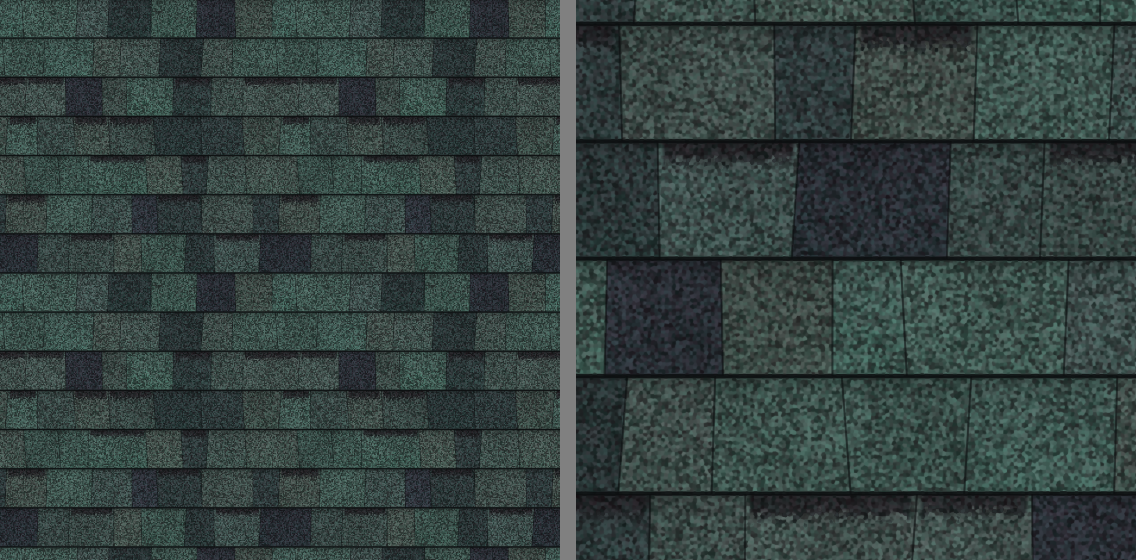
Left, the full canvas; right, a detail of the centre.
This texture is drawn by a WebGL 2 fragment shader. Its source:

```glsl
#version 300 es
precision highp float;
// Overlapping courses of granulated asphalt roof shingles in slate green.
uniform vec2 u_resolution;
out vec4 fragColor;

const vec2 TILE = vec2(0.488, 0.4893);   // size of one repeat on the canvas
const float COURSES = 7.0;               // rows per repeat
const float TABS = 7.0;                  // shingles per row of a repeat
const float GRAINS = 230.0;              // granules along a repeat

const vec3 SLATE = vec3(0.222, 0.280, 0.273);
const vec3 MOSS = vec3(0.250, 0.296, 0.278);
const vec3 TEAL = vec3(0.225, 0.312, 0.290);
const vec3 DEEP = vec3(0.160, 0.200, 0.208);
const vec3 NAVY = vec3(0.165, 0.178, 0.208);
const vec3 CHARCOAL = vec3(0.135, 0.130, 0.145);
const vec3 GAP = vec3(0.045, 0.055, 0.060);

vec3 hash3(vec2 p) {
    vec3 q = fract(p.xyx * vec3(0.1031, 0.1030, 0.0973));
    q += dot(q, q.yxz + 33.33);
    return fract((q.xxy + q.yzz) * q.zyx);
}

// Soft cellular noise: x is granule brightness, y is granule tint.
vec2 granules(vec2 p, float period) {
    vec2 cell = floor(p), sum = vec2(0.0);
    float total = 0.0;
    for (int j = -1; j <= 1; j++) {
        for (int i = -1; i <= 1; i++) {
            vec2 id = cell + vec2(i, j);
            vec3 h = hash3(mod(id, period) + 3.0);
            vec2 d = id + 0.2 + 0.6 * h.xy - p;
            float w = exp(-6.0 * dot(d, d));
            sum += w * vec2(h.z, fract(h.x * 7.0 + h.z * 5.0));
            total += w;
        }
    }
    return sum / total;
}

// Slightly tilted joint on the left of tab k.
float jointAt(float k, float row, float v) {
    vec3 h = hash3(vec2(mod(k, TABS) + 11.0, row + 5.0));
    return k + 0.56 * (h.x - 0.5) + 0.16 * (h.y - 0.5) * (v - 0.5);
}

// Returns the tab index and the distances to its left and right joints.
vec3 findTab(float x, float row, float v) {
    float k = floor(x) - 1.0;
    for (int i = 0; i < 2; i++) {
        if (x > jointAt(k + 1.0, row, v)) k += 1.0;
    }
    return vec3(k, x - jointAt(k, row, v), jointAt(k + 1.0, row, v) - x);
}

vec3 blendColour(vec3 h) {
    vec3 c = mix(SLATE, MOSS, h.y);
    c = mix(c, TEAL, 0.8 * step(0.72, h.x));
    c = mix(c, DEEP, 0.85 * step(h.x, 0.34));
    c = mix(c, NAVY, 0.9 * step(h.x, 0.14));
    return c * (0.92 + 0.14 * h.z);
}

float stroke(float d, float halfWidth, float aa) {
    return 1.0 - smoothstep(halfWidth - aa, halfWidth + aa, d);
}

void main() {
    vec2 uv = gl_FragCoord.xy / u_resolution;
    float aa = 0.7 / min(u_resolution.x, u_resolution.y);
    vec2 tile = vec2(uv.x, 1.002 - uv.y) / TILE;

    // Course and tab
    float course = floor(tile.y * COURSES);
    float v = fract(tile.y * COURSES);       // 0 at the top of a course
    float row = mod(course, COURSES);
    float shift = hash3(vec2(row, 41.0)).x;
    vec3 tab = findTab(tile.x * TABS + shift, row, v);
    vec2 id = vec2(mod(tab.x, TABS), row);
    vec3 look = hash3(id + vec2(23.0, 67.0));
    vec3 wear = hash3(id + vec2(71.0, 19.0));
    vec2 grain = granules(tile * GRAINS, GRAINS);

    // Base blend with uneven patches
    vec3 colour = blendColour(look);
    float patches = sin(6.2832 * (3.0 * tile.x + 2.0 * tile.y))
                  + sin(6.2832 * (5.0 * tile.x - 4.0 * tile.y));
    colour *= 1.0 + 0.025 * patches;
    float fade = wear.y * smoothstep(0.2, 1.0, v + 0.5 * (grain.y - 0.5));
    colour = mix(colour, colour * vec3(0.97, 1.05, 1.02), fade);

    // Ragged dark band under the upper course on some tabs
    float depth = 0.15 + 0.07 * wear.z + 0.16 * (grain.y - 0.5);
    float band = 1.0 - smoothstep(depth - 0.04, depth + 0.04, v);
    band *= smoothstep(0.02, 0.07, min(tab.y, tab.z)) * step(0.66, wear.x);
    colour = mix(colour, CHARCOAL, 0.85 * band);

    // Mineral granules
    colour *= 0.56 + 0.88 * grain.x;
    colour += 0.04 * (grain.y - 0.5) * vec3(-0.7, 0.7, 0.3);

    // Joints, cast shadow and course line
    float joint = min(tab.y, tab.z) * TILE.x / TABS;
    float ledge = min(v, 1.0 - v) * TILE.y / COURSES;
    colour = mix(colour, GAP, 0.6 * stroke(joint, 0.0006, aa));
    colour *= 1.0 - 0.3 * exp(-14.0 * v);
    colour = mix(colour, GAP, 0.88 * stroke(ledge, 0.0012 + 0.0006 * (grain.x - 0.5), aa));
    fragColor = vec4(clamp(colour, 0.0, 1.0), 1.0);
}
```
